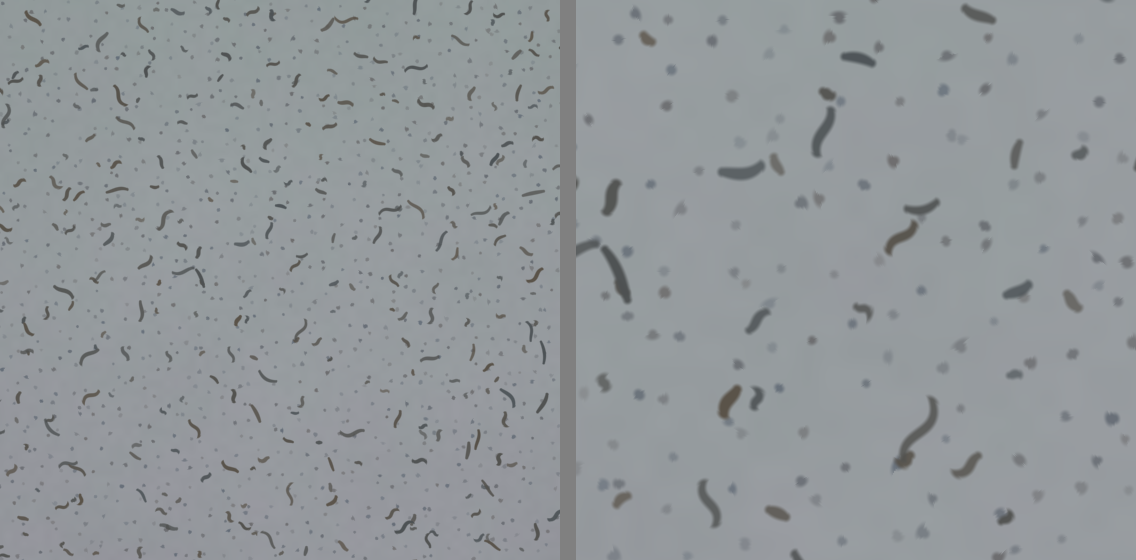
Left: the whole. Right: its middle third, enlarged.
Give the GLSL for this texture, as a three.js fragment shader.

```glsl
// Speckled grey sheet: pale blue-grey ground strewn with faint dots, short
// ticks and dark curved worms. Each kind is a jittered grid of bent capsules,
// laid over a ground tinted by slow value noise.

#define DOT_CELLS 34.0
#define TICK_CELLS 13.0
#define WORM_CELLS 15.0
#define DOT_RADIUS 0.0032
#define TICK_RADIUS 0.0030
#define WORM_RADIUS 0.0033
#define EDGE_SOFTNESS 0.0016
#define GROUND_COLOR vec3(0.590, 0.612, 0.622)
#define DOT_COLOR vec3(0.355, 0.370, 0.395)
#define WORM_COLOR vec3(0.320, 0.318, 0.305)
#define MOTTLE 0.012

varying vec2 vUv;

// Sine-free hash: cell and seed to four values in 0..1
vec4 hash4(vec2 cell, float seed) {
  vec4 p = fract(vec4(cell.xyx, cell.y + seed) * vec4(0.1031, 0.1030, 0.0973, 0.1099) + seed * 0.137);
  p += dot(p, p.wzxy + 33.33);
  return fract((p.xxyz + p.yzzw) * p.zywx);
}

float valueNoise(vec2 p, float seed) {
  vec2 cell = floor(p);
  vec2 f = fract(p);
  f = f * f * (3.0 - 2.0 * f);
  float low = mix(hash4(cell, seed).x, hash4(cell + vec2(1.0, 0.0), seed).x, f.x);
  float high = mix(hash4(cell + vec2(0.0, 1.0), seed).x, hash4(cell + 1.0, seed).x, f.x);
  return mix(low, high, f.y);
}

// Distance to a tapered stroke along x, bent to an arc and twisted to an S
float strokeDistance(vec2 p, float halfLength, float radius, float arc, float twist) {
  float x = clamp(p.x, -halfLength, halfLength);
  float t = x / halfLength;
  float bend = halfLength * (arc * (t * t - 0.4) + twist * (t * t * t - 0.6 * t));
  float slope = 2.0 * arc * t + twist * (3.0 * t * t - 0.6);
  vec2 d = vec2(p.x - x, (p.y - bend) / sqrt(1.0 + slope * slope));
  return length(d) - radius * (1.0 - 0.3 * t * t);
}

// Scattered strokes; share is the part of cells that are filled.
// Ranges are (least, most). Returns ink strength in x, hue variation in y.
vec2 scatter(vec2 uv, float cells, float share, vec2 lengths, float radius, vec2 strengths, float seed) {
  vec2 home = floor(uv * cells);
  vec2 ink = vec2(0.0, 0.5);
  for (int j = -1; j <= 1; j++) {
    for (int i = -1; i <= 1; i++) {
      vec2 cell = home + vec2(float(i), float(j));
      vec4 place = hash4(cell, seed);
      vec4 look = hash4(cell, seed + 7.3);
      vec4 form = hash4(cell, seed + 15.7);
      if (place.w > share) continue;

      vec2 center = (cell + 0.5 + 0.88 * (place.xy - 0.5)) / cells;
      float angle = 3.14159 * place.z;
      vec2 along = vec2(cos(angle), sin(angle));
      vec2 offset = uv - center;
      vec2 local = vec2(dot(offset, along), dot(offset, vec2(-along.y, along.x)));

      float halfLength = mix(lengths.x, lengths.y, look.x * look.x);
      float width = radius * mix(0.8, 1.15, look.y);
      float d = strokeDistance(local, halfLength, width, 0.7 * (form.x - 0.5), 1.1 * (form.y - 0.5));
      float cover = 1.0 - smoothstep(-EDGE_SOFTNESS, EDGE_SOFTNESS, d);
      float strength = cover * mix(strengths.x, strengths.y, look.z);
      if (strength > ink.x) ink = vec2(strength, form.z);
    }
  }
  return ink;
}

// Ground: greener above, more violet below, with soft mottling
vec3 ground(vec2 uv) {
  vec3 color = GROUND_COLOR + mix(vec3(0.006, -0.008, 0.006), vec3(-0.006, 0.006, -0.002), uv.y);
  vec2 fromCenter = uv - vec2(0.55, 0.55);
  color -= 0.035 * dot(fromCenter, fromCenter);
  color += MOTTLE * (valueNoise(uv * 6.0, 3.1) - 0.5);
  color += MOTTLE * (valueNoise(uv * 70.0, 5.9) - 0.5);
  float tint = valueNoise(uv * 22.0, 9.4) - 0.5;
  return color + tint * vec3(0.010, -0.004, 0.006);
}

// Lays ink on a colour, leaning warm or cool by its hue variation
vec3 layInk(vec3 base, vec3 inkColor, vec2 ink) {
  vec3 lean = (ink.y - 0.5) * vec3(0.06, 0.0, -0.06);
  return mix(base, inkColor + lean, ink.x);
}

void main() {
  vec2 dots = scatter(vUv, DOT_CELLS, 0.92, vec2(0.0004, 0.0018), DOT_RADIUS, vec2(0.22, 0.75), 1.0);
  vec2 ticks = scatter(vUv, TICK_CELLS, 0.80, vec2(0.003, 0.008), TICK_RADIUS, vec2(0.60, 0.95), 21.0);
  vec2 worms = scatter(vUv, WORM_CELLS, 0.70, vec2(0.008, 0.020), WORM_RADIUS, vec2(0.75, 1.0), 43.0);

  vec3 color = ground(vUv);
  color = layInk(color, DOT_COLOR, dots);
  color = layInk(color, WORM_COLOR, ticks);
  color = layInk(color, WORM_COLOR, worms);
  gl_FragColor = vec4(color, 1.0);
}
```
